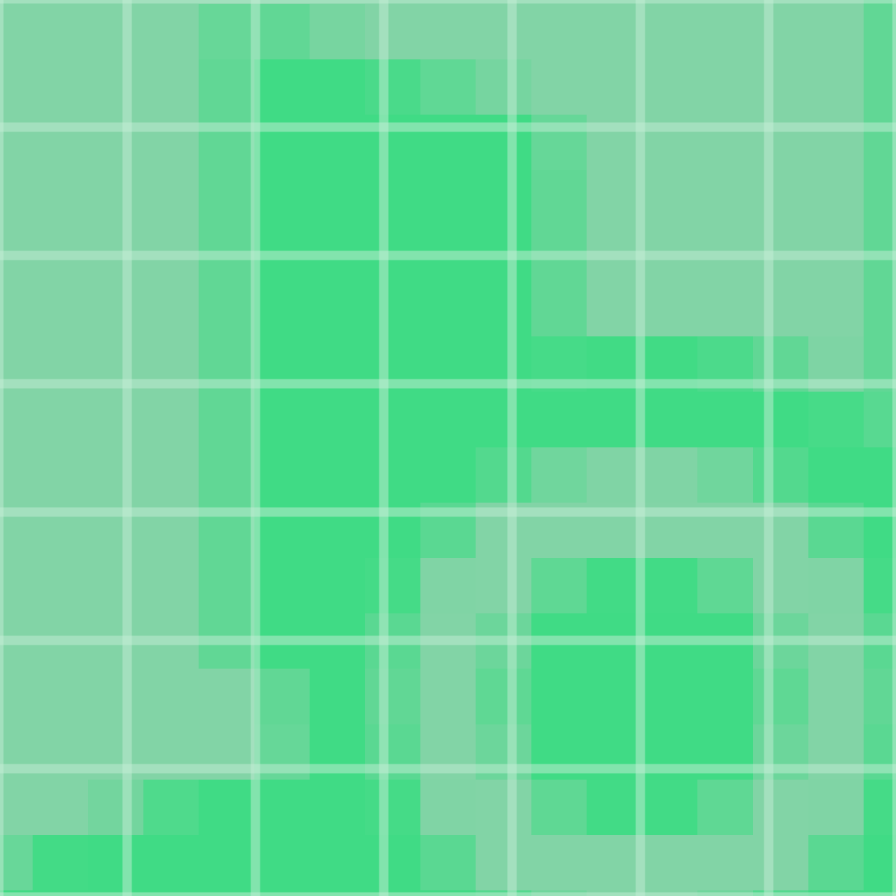
This pattern is drawn by a Shadertoy shader. Its source:

```glsl
const vec3 SAGE = vec3(0.51, 0.83, 0.65);
const vec3 GREEN = vec3(0.25, 0.86, 0.52);
const vec3 LINE_TINT = vec3(0.77, 0.93, 0.84);
const float LINE_MIX = 0.5;
const float LINE_SPACING = 0.1432;
const float LINE_OFFSET = 0.1419;
const float LINE_HALF_WIDTH = 0.0052;
const float CELLS = 16.17;                   // mosaic cells per canvas side
const vec2 CELL_SHIFT = vec2(0.413, -0.07);
const vec2 TARGET_CENTER = vec2(12.0, 12.5); // the rest is in mosaic cells, y down
const float DISC_RADIUS = 2.53;
const float GAP_RADIUS = 4.5;
const float RING_RADIUS = 6.5;
const vec2 BAR_SPAN = vec2(4.5, 10.5);
const float BAR_BOTTOM = 12.0;
const float BAR_TOP = 0.5;
const float BAR_TOP_SLOPE = 0.33;
const float SIDE_BAR_LEFT = 16.5;
const vec2 HILL_EDGE = vec2(3.0, 14.5);
const vec2 HILL_SLOPE = vec2(0.55, 1.27);
const float HILL_TOP = 14.0;
const int SAMPLES = 3;

// Share of a unit cell covered, from the signed depth at its centre
float cover(float depth) {
    return clamp(depth + 0.5, 0.0, 1.0);
}

float unite(float a, float b) {
    return 1.0 - (1.0 - a) * (1.0 - b);
}

// Amount of green in the cell centred at c
float greenAmount(vec2 c) {
    float d = length(c - TARGET_CENTER);

    // Upright bars, the main one with a slanted top
    float topEdge = BAR_TOP + BAR_TOP_SLOPE * (c.x - BAR_SPAN.x - 1.0);
    float bar = cover(c.x - BAR_SPAN.x) * cover(BAR_SPAN.y - c.x)
              * cover(c.y - topEdge) * cover(BAR_BOTTOM - c.y);
    float sideBar = cover(c.x - SIDE_BAR_LEFT) * cover(BAR_BOTTOM - c.y);

    // Sloping ground at the lower left
    float hill = cover(dot(c - HILL_EDGE, HILL_SLOPE)) * cover(c.y - HILL_TOP);

    // Ring, pale gap and central disc
    float shape = unite(unite(bar, sideBar), cover(RING_RADIUS - d));
    shape = max(shape, hill) * cover(d - GAP_RADIUS);
    return max(shape, cover(DISC_RADIUS - d));
}

float gridLine(float x, float pixel) {
    float d = abs(fract((x - LINE_OFFSET) / LINE_SPACING + 0.5) - 0.5) * LINE_SPACING;
    return 1.0 - smoothstep(LINE_HALF_WIDTH - pixel, LINE_HALF_WIDTH + pixel, d);
}

void mainImage(out vec4 fragColor, in vec2 fragCoord) {
    vec2 pixel = 1.0 / iResolution.xy;
    vec2 p = fragCoord * pixel;
    p.y = 1.0 - p.y;

    // Mosaic, averaged over the pixel to soften cell borders
    float amount = 0.0;
    for (int j = 0; j < SAMPLES; j++) {
        for (int i = 0; i < SAMPLES; i++) {
            vec2 jitter = (vec2(i, j) + 0.5) / float(SAMPLES) - 0.5;
            vec2 q = (p + jitter * pixel) * CELLS + CELL_SHIFT;
            amount += greenAmount(floor(q) + 0.5);
        }
    }
    vec3 color = mix(SAGE, GREEN, amount / float(SAMPLES * SAMPLES));

    // Translucent grid, brighter where lines cross
    color = mix(color, LINE_TINT, LINE_MIX * gridLine(p.x, pixel.x));
    color = mix(color, LINE_TINT, LINE_MIX * gridLine(p.y, pixel.y));
    fragColor = vec4(color, 1.0);
}
```
